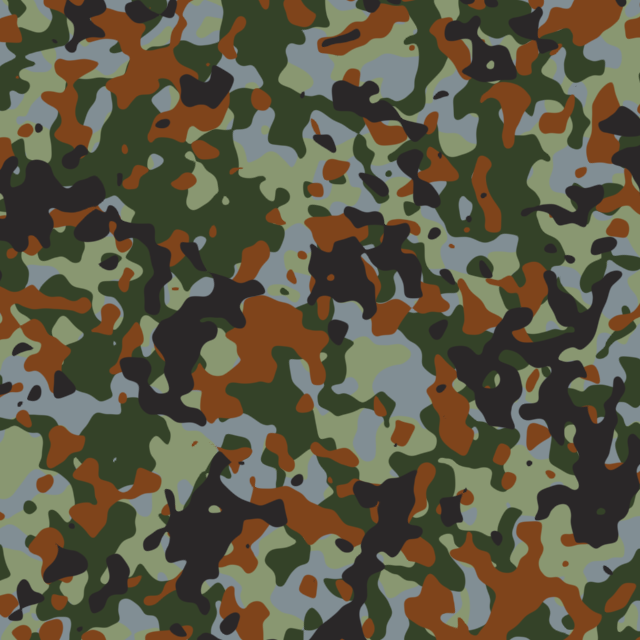
Write a Shadertoy shader that draws this pattern.

```glsl
// Woodland camouflage: five flat colours stacked as lobed patches and flecks.
// Each layer cuts a warped three-octave gradient noise at a level that is
// given in standard deviations, so the level sets the layer's area share.

const vec3 GREY        = vec3(0.505, 0.555, 0.580);
const vec3 LIGHT_GREEN = vec3(0.537, 0.592, 0.445);
const vec3 DARK_GREEN  = vec3(0.205, 0.258, 0.155);
const vec3 BROWN       = vec3(0.497, 0.267, 0.107);
const vec3 BLACK       = vec3(0.165, 0.152, 0.158);

// Cut level of each layer; higher means less area.
const float LIGHT_GREEN_CUT = 0.04;
const float DARK_GREEN_CUT  = 0.10;
const float BROWN_CUT       = 0.68;
const float BLACK_CUT       = 1.03;

// Cells per canvas height for clumps, lobes and flecks.
const vec3 FREQUENCIES = vec3(5.2, 14.0, 25.0);

// Strength of clumps, lobes and flecks in each layer.
const vec3 LIGHT_MIX = vec3(0.50, 0.65, 0.45);
const vec3 GREEN_MIX = vec3(0.52, 0.68, 0.48);
const vec3 BROWN_MIX = vec3(0.50, 0.60, 0.60);
const vec3 BLACK_MIX = vec3(0.72, 0.50, 0.56);

const float WARP_FREQUENCY = 12.0;
const float WARP_AMOUNT    = 0.0030;
const float EDGE_PIXELS    = 1.0;
const float NOISE_GAIN     = 4.64;   // brings the noise to unit deviation
const float TAU            = 6.28319;

float hash(vec2 p) {
    return fract(sin(dot(p, vec2(127.1, 311.7))) * 43758.5453);
}

// Slope of a random unit gradient at a lattice corner.
float cornerSlope(vec2 corner, vec2 offset) {
    float angle = TAU * hash(corner);
    return dot(vec2(cos(angle), sin(angle)), offset);
}

float gradientNoise(vec2 p) {
    vec2 cell = floor(p), f = fract(p);
    vec2 u = f * f * f * (f * (f * 6.0 - 15.0) + 10.0);
    vec2 e = vec2(1.0, 0.0);
    float bottom = mix(cornerSlope(cell, f), cornerSlope(cell + e, f - e), u.x);
    float top = mix(cornerSlope(cell + e.yx, f - e.yx),
                    cornerSlope(cell + 1.0, f - 1.0), u.x);
    return NOISE_GAIN * mix(bottom, top, u.y);
}

mat2 rotation(float angle) {
    float c = cos(angle), s = sin(angle);
    return mat2(c, s, -s, c);
}

// Unit-deviation field with bent outlines; seed picks an independent layer.
float patchField(vec2 p, vec3 strengths, float seed) {
    vec2 shift = vec2(seed * 17.3, seed * 9.1);
    vec2 q = p * WARP_FREQUENCY + shift;
    p += WARP_AMOUNT * vec2(gradientNoise(q + 41.7), gradientNoise(q + 83.2));
    float sum = 0.0;
    for (int i = 0; i < 3; i++) {
        mat2 turn = rotation(0.5 + 1.1 * float(i) + seed);
        sum += strengths[i] * gradientNoise(turn * p * FREQUENCIES[i] + shift);
        shift += 23.6;
    }
    return sum / length(strengths);
}

// Coverage of the area above the cut, with an even soft edge.
float coverage(float field, float cut) {
    float slope = length(vec2(dFdx(field), dFdy(field)));
    float width = max(EDGE_PIXELS * slope, 0.0001);
    return smoothstep(cut - width, cut + width, field);
}

void mainImage(out vec4 fragColor, in vec2 fragCoord) {
    vec2 p = fragCoord / iResolution.y;

    // Pale ground first, then the darker patches over it.
    float light = coverage(patchField(p, LIGHT_MIX, 1.0), LIGHT_GREEN_CUT);
    float green = coverage(patchField(p, GREEN_MIX, 2.0), DARK_GREEN_CUT);
    float brown = coverage(patchField(p, BROWN_MIX, 3.0), BROWN_CUT);
    float black = coverage(patchField(p, BLACK_MIX, 4.0), BLACK_CUT);

    vec3 color = mix(GREY, LIGHT_GREEN, light);
    color = mix(color, DARK_GREEN, green);
    color = mix(color, BROWN, brown);
    color = mix(color, BLACK, black);
    fragColor = vec4(color, 1.0);
}
```
